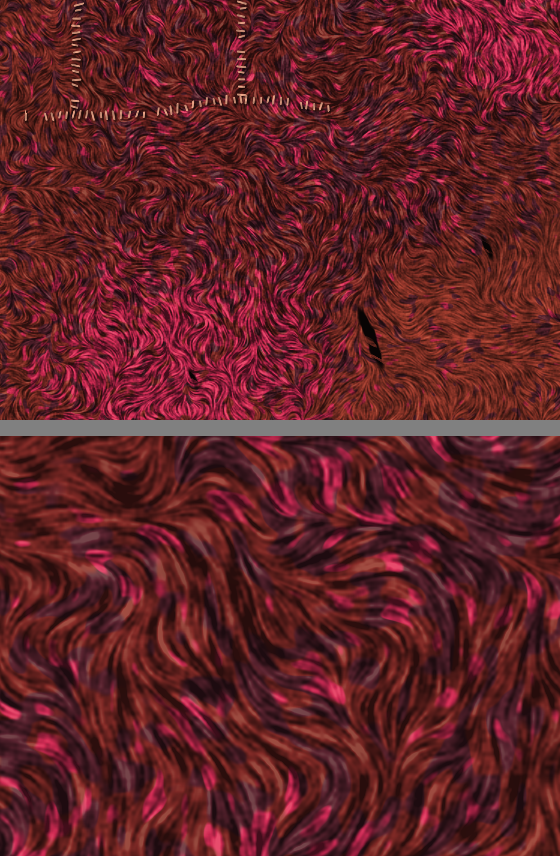
Top: the whole. Bottom: its middle third, enlarged.
This texture is drawn by a Shadertoy shader. Its source:

```glsl
float hash(vec2 p) {
    vec3 q = fract(p.xyx * vec3(0.1031, 0.1030, 0.0973));
    q += dot(q, q.yzx + 33.33);
    return fract((q.x + q.y) * q.z);
}

float noise(vec2 p) {
    vec2 i = floor(p), f = fract(p);
    f = f * f * (3.0 - 2.0 * f);
    return mix(mix(hash(i), hash(i + vec2(1, 0)), f.x),
               mix(hash(i + vec2(0, 1)), hash(i + 1.0), f.x), f.y);
}

float fbm(vec2 p) {
    return 0.55 * noise(p) + 0.3 * noise(p * 2.1 + 17.0) + 0.15 * noise(p * 4.3 + 41.0);
}

// Direction in which the hair lies
vec2 flow(vec2 p) {
    float lean = mix(0.8, 2.3, smoothstep(0.1, 0.6, p.y + p.x * 0.35));
    float swirl = 3.2 * (noise(p * 6.0 + 60.0) - 0.5) + 3.2 * (noise(p * 19.0 + 90.0) - 0.5);
    float angle = lean + swirl * mix(1.0, 0.6, smoothstep(0.9, 0.5, p.y) * smoothstep(0.7, 1.1, p.x));
    return vec2(cos(angle), sin(angle));
}

// Noise smeared along the flow: x strands, y pink flecks, z blue-black flecks
vec3 combedHair(vec2 p) {
    vec3 sum = vec3(0);
    float total = 0.0;
    for (int side = -1; side <= 1; side += 2) {
        vec2 q = p;
        for (int i = 0; i < 9; i++) {
            float weight = 1.0 - float(i) / 9.0;
            sum += weight * vec3(noise(q * 280.0), noise(q * 105.0 + 300.0), noise(q * 85.0 + 700.0));
            total += weight;
            q += flow(q) * 0.0019 * float(side);
        }
    }
    return sum / total;
}

// Distance to a row of thread stitches crossing the seam from a to b
float stitches(vec2 p, vec2 a, vec2 b) {
    float len = length(b - a), pitch = 0.0165;
    vec2 along = (b - a) / len;
    float t = dot(p - a, along), s = dot(p - a, vec2(-along.y, along.x));
    float id = floor(t / pitch);
    vec2 key = vec2(id, floor(a.x * 97.0 + a.y * 31.0));
    float r1 = hash(key + 5.0), r2 = hash(key + 23.0);
    if (id < 0.0 || t > len || r1 > 0.94) return 1.0;
    float x = (fract(t / pitch) - 0.5) * pitch + (r1 - 0.5) * 0.005 + s * (r2 - 0.5) * 0.6;
    float y = max(abs(s + (r2 - 0.5) * 0.006) - 0.005 - 0.005 * r1, 0.0);
    return length(vec2(x, y)) - 0.0024;
}

float seams(vec2 p) {
    p += 0.008 * (vec2(noise(p * 12.0), noise(p * 12.0 + 50.0)) - 0.5);
    float d = stitches(p, vec2(0.18, 0.735), vec2(0.184, 1.02));
    d = min(d, stitches(p, vec2(0.572, 0.77), vec2(0.577, 1.02)));
    d = min(d, stitches(p, vec2(0.10, 0.722), vec2(0.35, 0.729)));
    d = min(d, stitches(p, vec2(0.35, 0.729), vec2(0.575, 0.767)));
    d = min(d, stitches(p, vec2(0.575, 0.767), vec2(0.785, 0.744)));
    return min(d, stitches(p, vec2(0.04, 0.722), vec2(0.065, 0.722)));
}

// Ragged slit, roughly negative inside
float slit(vec2 p, vec2 center, vec2 size) {
    p -= center;
    p = mat2(0.94, -0.34, 0.34, 0.94) * p;
    p.x += 0.007 * (noise(p * 70.0 + 9.0) - 0.5);
    return (length(p / size) - 1.0) * size.x;
}

void mainImage(out vec4 fragColor, in vec2 fragCoord) {
    vec2 p = fragCoord / iResolution.y;
    float px = 1.0 / iResolution.y;
    vec3 hair = combedHair(p);
    float cloud = fbm(p * 4.0 + 12.0) - 0.5;
    float mottle = fbm(p * 17.0 + 31.0) - 0.5;

    // Zones of dye and worn hide
    float lowerPink = length((p - vec2(0.42, 0.12)) / vec2(0.38, 0.25));
    float upperPink = length((p - vec2(1.24, 0.93)) / vec2(0.24, 0.17));
    float pinkZone = smoothstep(1.25, 0.5, min(lowerPink, upperPink) + cloud * 0.6 + mottle * 0.6);
    float worn = smoothstep(-0.12, 0.2, p.x - 0.75 - (p.y - 0.15) * 0.9 + cloud * 0.4);
    worn = max(worn, 0.6 * smoothstep(0.35, 0.0, p.x + cloud * 0.4));

    // Base colour with blue-black and pink flecks
    vec3 color = mix(vec3(0.355, 0.115, 0.105), vec3(0.44, 0.165, 0.125), worn);
    color *= 1.0 + 0.35 * cloud + 0.3 * mottle;
    float blueCut = 0.53 + 0.13 * worn - 0.5 * mottle;
    color = mix(color, vec3(0.235, 0.095, 0.14), 0.85 * smoothstep(blueCut, blueCut + 0.12, hair.z));
    float pinkCut = mix(0.63 + 0.1 * worn, 0.29, pinkZone) - 0.3 * mottle;
    float pink = smoothstep(pinkCut, pinkCut + 0.13, hair.y);
    color = mix(color, vec3(0.61, 0.12, 0.25), pink * 0.88);

    // Strand relief, with pale glints on the highest strands
    float relief = (hair.x - 0.5) * mix(3.5, 2.3, worn);
    color *= clamp(1.0 + relief, 0.45, 1.4);
    color += vec3(0.1, 0.13, 0.1) * smoothstep(0.35, 0.8, relief);

    // Slits with a few strands left across them
    float hole = slit(p, vec2(0.882, 0.195), vec2(0.012, 0.072));
    hole = min(hole, slit(p, vec2(1.16, 0.41), vec2(0.007, 0.025)));
    hole = min(hole, slit(p, vec2(0.46, 0.10), vec2(0.005, 0.02)));
    float bridge = smoothstep(0.64, 0.74, noise(vec2(p.x * 25.0, p.y * 110.0 + p.x * 60.0)));
    color = mix(color, vec3(0.03, 0.015, 0.015), smoothstep(0.0015 + px, -0.0015, hole) * (1.0 - 0.6 * bridge));

    // Seam shadow and thread
    color *= 1.0 - 0.4 * smoothstep(0.004, -0.001, seams(p + vec2(-0.003, 0.003)));
    vec3 thread = vec3(0.8, 0.56, 0.46) * (0.8 + 0.4 * noise(p * 160.0));
    color = mix(color, thread, smoothstep(0.5 * px, -0.5 * px, seams(p)));

    fragColor = vec4(clamp(color, 0.0, 1.0), 1.0);
}
```
